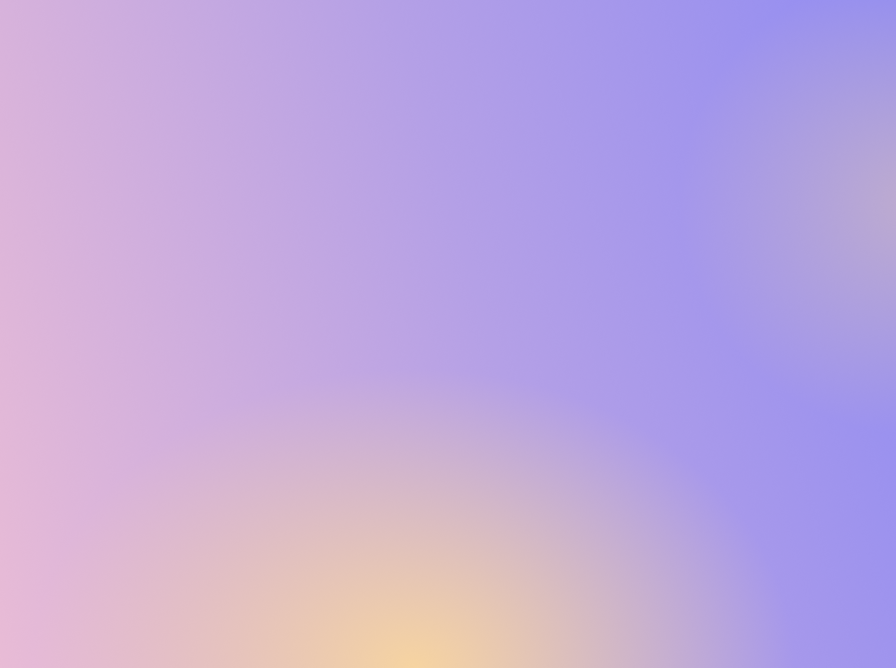
Reproduce this background procedurally as a WebGL 1 fragment shader.

```glsl
precision highp float;

uniform vec2 u_resolution;

const vec3 PINK = vec3(0.912, 0.735, 0.838);
const vec3 LILAC = vec3(0.706, 0.627, 0.902);
const vec3 PERIWINKLE = vec3(0.570, 0.550, 0.950);
const vec3 APRICOT = vec3(0.980, 0.843, 0.610);

// Three-stop ramp along t in 0..1
vec3 ramp(float t, float middle, vec3 low, vec3 mid, vec3 high) {
  vec3 lower = mix(low, mid, clamp(t / middle, 0.0, 1.0));
  return mix(lower, high, clamp((t - middle) / (1.0 - middle), 0.0, 1.0));
}

// Elliptical glow, fading linearly from 1 at the centre to 0 at the rim
float glow(vec2 p, vec2 center, vec2 radii) {
  return max(0.0, 1.0 - length((p - center) / radii));
}

float hash(vec2 p) {
  return fract(sin(dot(p, vec2(12.99, 78.23))) * 43758.5);
}

void main() {
  vec2 uv = gl_FragCoord.xy / u_resolution;

  // Slanted base gradient
  float slant = dot(uv, vec2(0.818, 0.182));
  vec3 color = ramp(slant, 0.54, PINK, LILAC, PERIWINKLE);

  // Warm light from the right and bottom edges
  float sideGlow = glow(uv, vec2(1.028, 0.698), vec2(0.270, 0.350));
  float floorGlow = glow(uv, vec2(0.462, 0.0), vec2(0.425, 0.448));
  color = mix(color, APRICOT, 0.42 * sideGlow);
  color = mix(color, APRICOT, 0.93 * floorGlow);

  // Faint dither against banding
  color += (hash(gl_FragCoord.xy) - 0.5) / 255.0;

  gl_FragColor = vec4(color, 1.0);
}
```
